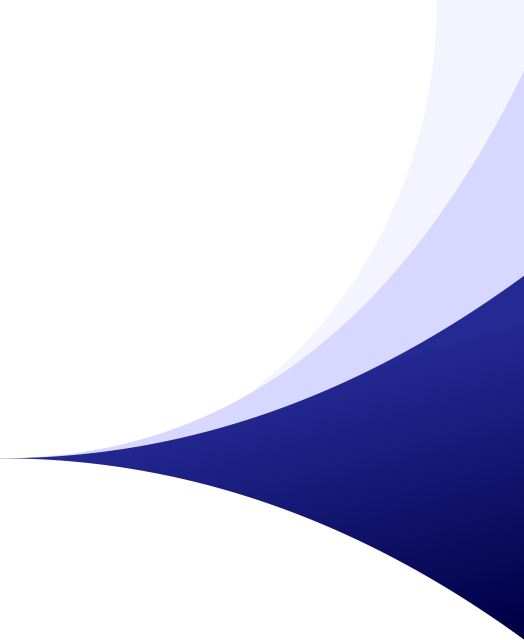
A WebGL 2 fragment shader for this background:

```glsl
#version 300 es
precision highp float;
// Three sweeping blades fan out from a tip on the left edge: pale, lavender, navy.
// Each edge is a quadratic Bezier solved for height, or an ellipse, and the layers
// are painted back to front on white with edges smoothed by screen derivatives.

uniform vec2 u_resolution;
out vec4 fragColor;

const vec3 WHITE = vec3(1.0);
const vec3 PALE = vec3(0.957, 0.957, 1.0);
const vec3 LAVENDER = vec3(0.843, 0.843, 1.0);
const vec3 NAVY = vec3(0.143, 0.163, 0.58);
const vec3 MIDNIGHT = vec3(0.0, 0.0, 0.28);
const float TIP_HEIGHT = 0.2839;

// Height at x of a Bezier that leaves the tip level and ends at x = 1.
// The control point lies at (bend, TIP_HEIGHT).
float sweep(float x, float bend, float rise) {
    float t = x / (bend + sqrt(bend * bend + (1.0 - 2.0 * bend) * x));
    return TIP_HEIGHT + rise * t * t;
}

// Negative inside, zero on the rim.
float ellipse(vec2 p, vec2 center, vec2 radii) {
    return length((p - center) / radii) - 1.0;
}

// Pixel coverage of the region where the field is positive.
float coverage(float field) {
    float slope = length(vec2(dFdx(field), dFdy(field)));
    return clamp(0.5 + field / max(slope, 1e-6), 0.0, 1.0);
}

// Slightly tilted ramp, darkening towards the lower right.
vec3 navyRamp(vec2 p) {
    float depth = (0.271 - p.y + 0.234 * p.x) / 0.475;
    return mix(NAVY, MIDNIGHT, clamp(depth, 0.0, 1.0));
}

void main() {
    vec2 p = gl_FragCoord.xy / u_resolution;

    // Signed fields of the four edges
    float paleEdge = ellipse(p, vec2(0.0175, 1.0), vec2(0.816, 0.742));
    float lavenderEdge = sweep(p.x, 0.641, 0.6055) - p.y;
    float navyEdge = sweep(p.x, 0.525, 0.2852) - p.y;
    float lowerEdge = sweep(p.x, 0.525, -0.2832) - p.y;

    // Layers from back to front
    vec3 color = mix(WHITE, PALE, coverage(paleEdge));
    color = mix(color, LAVENDER, coverage(lavenderEdge));
    color = mix(color, navyRamp(p), coverage(navyEdge));
    color = mix(color, WHITE, coverage(lowerEdge));

    fragColor = vec4(color, 1.0);
}
```
